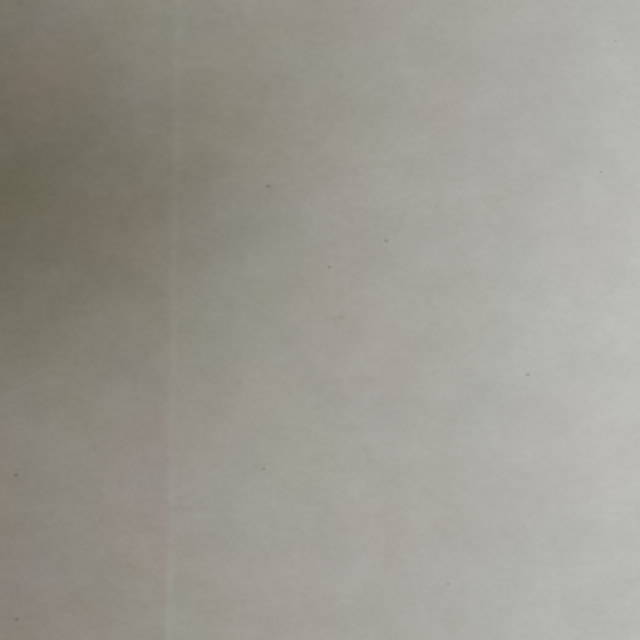
This texture is drawn by a WebGL 2 fragment shader. Its source:

```glsl
#version 300 es
precision highp float;
// Plain grey paper under soft side light, with a faint upright seam.
// A broad shade gradient is mottled by layers of gradient noise, then
// tinted in large patches and dotted with a few smudges and specks.

#define DARK_TONE vec3(0.47, 0.455, 0.403)
#define LIGHT_TONE vec3(0.71, 0.71, 0.69)
#define SHADOW_CENTRE vec2(-0.01, 0.68)
#define SHADOW_SIZE vec2(0.45, 0.26)
#define SHADOW_DEPTH 0.12
#define MOTTLE 0.026
#define FIBRE 0.011
#define SMUDGE 0.035
#define TINT 0.012
#define SEAM_X 0.264
#define SPECK_GRID 9.0
#define SPECK_SHARE 0.13

uniform vec2 u_resolution;
out vec4 fragColor;

vec2 hash2(vec2 p) {
    vec3 q = fract(p.xyx * vec3(0.1031, 0.103, 0.0973));
    q += dot(q, q.yzx + 33.33);
    return fract((q.xx + q.yz) * q.zy);
}

float cornerSlope(vec2 cell, vec2 offset) {
    float angle = 6.28318 * hash2(cell).x;
    return dot(vec2(cos(angle), sin(angle)), offset);
}

float gradientNoise(vec2 p) {
    vec2 i = floor(p), f = fract(p);
    vec2 w = f * f * f * (f * (f * 6.0 - 15.0) + 10.0);
    vec2 e = vec2(1.0, 0.0);
    float low = mix(cornerSlope(i, f), cornerSlope(i + e, f - e), w.x);
    float high = mix(cornerSlope(i + e.yx, f - e.yx), cornerSlope(i + 1.0, f - 1.0), w.x);
    return mix(low, high, w.y);
}

float fbm(vec2 p) {
    float sum = 0.0, gain = 0.6;
    for (int octave = 0; octave < 4; octave++) {
        sum += gain * gradientNoise(p);
        p = mat2(1.6, 1.2, -1.2, 1.6) * p + 17.3;
        gain *= 0.6;
    }
    return sum;
}

// Broad light: brighter to the right, a soft shadow at the left edge
float lighting(vec2 uv) {
    vec2 d = (uv - SHADOW_CENTRE) / SHADOW_SIZE;
    float shade = 0.54 + 0.19 * uv.x - SHADOW_DEPTH * exp(-dot(d, d));
    return shade - 0.03 * smoothstep(0.5, 1.0, uv.y);
}

// Sparse small dark dots, one at most per grid cell
float specks(vec2 uv) {
    vec2 cell = floor(uv * SPECK_GRID), local = fract(uv * SPECK_GRID);
    vec2 pick = hash2(cell + 41.0);
    vec2 centre = 0.2 + 0.6 * hash2(cell + 83.0);
    float radius = mix(0.02, 0.045, pick.y);
    float dist = length((local - centre) * vec2(0.8, 1.0));
    return step(pick.x, SPECK_SHARE) * (1.0 - smoothstep(radius * 0.3, radius, dist));
}

void main() {
    vec2 uv = gl_FragCoord.xy / u_resolution;

    // Cloudy mottling and fine, mostly level fibres
    float tone = lighting(uv);
    tone += MOTTLE * fbm(uv * vec2(11.0, 15.0) + 5.0);
    tone += FIBRE * gradientNoise(uv * vec2(55.0, 95.0) + 29.0);
    tone += 0.6 * FIBRE * gradientNoise(uv * vec2(130.0, 105.0) + 61.0);
    tone += 0.015 * gradientNoise(uv * 3.5 + 13.0);

    // Loose dark smudges and specks
    float stain = fbm(uv * vec2(17.0, 21.0) + 71.0);
    tone -= SMUDGE * smoothstep(0.3, 0.75, stain);
    tone -= 0.06 * specks(uv);

    // Seam: a pale blurred line, with a slight step below
    float seamDist = uv.x - SEAM_X - 0.014 * uv.y - 0.003 * gradientNoise(vec2(uv.y * 9.0, 2.5));
    float lower = 1.0 - smoothstep(0.15, 0.65, uv.y);
    float leftSide = 1.0 - smoothstep(-0.008, 0.008, seamDist);
    tone += 0.016 * exp(-pow(seamDist / 0.007, 2.0)) * (0.8 + 0.5 * gradientNoise(vec2(uv.y * 14.0, 8.5)));
    tone -= 0.008 * leftSide * lower;

    // Warm to cool paper tones, with pink and green patches
    vec3 colour = mix(DARK_TONE, LIGHT_TONE, (tone - DARK_TONE.r) / (LIGHT_TONE.r - DARK_TONE.r));
    float patchTint = gradientNoise(uv * vec2(6.0, 5.0) + 37.0);
    float coolTint = gradientNoise(uv * 7.0 + 53.0);
    float tintFade = mix(1.0, 0.4, smoothstep(0.3, 0.6, uv.x));
    colour += TINT * tintFade * (patchTint * vec3(0.7, -0.7, 0.3) + coolTint * vec3(-0.6, 0.1, 1.3));
    colour += leftSide * lower * vec3(0.006, -0.006, 0.003);

    fragColor = vec4(clamp(colour, 0.0, 1.0), 1.0);
}
```
